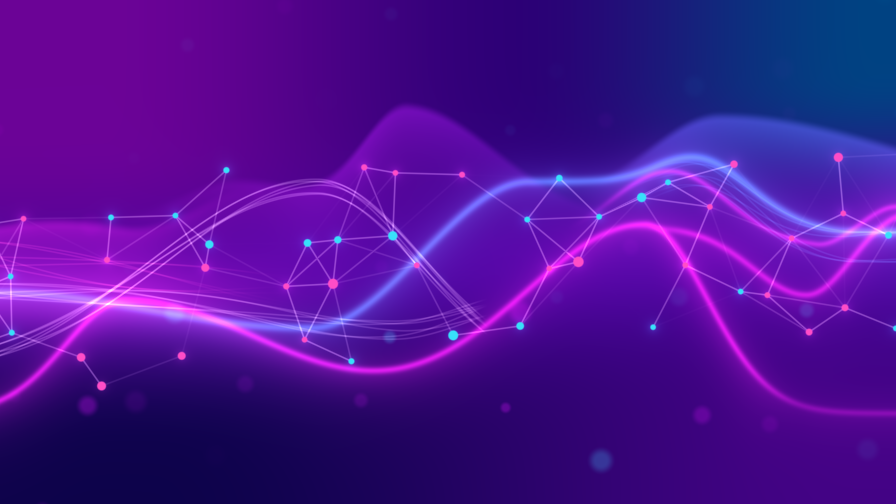
This background is drawn by a WebGL 2 fragment shader. Its source:

```glsl
#version 300 es
precision highp float;
// Glowing ribbons and a linked node network over a violet, navy and teal gradient.
// Ribbons are sums of lopsided bell curves; nodes sit in jittered cells and
// join to their neighbours. Distances are in units of the canvas height.
uniform vec2 u_resolution;
out vec4 fragColor;

#define CELL 0.125
#define NETWORK_HALF_HEIGHT 0.21
#define NODE_DENSITY 0.86
#define LINK_REACH 0.20
#define LINK_ALPHA 0.42
#define STRANDS 6
#define BOKEH_CELL 0.21
#define CYAN vec3(0.22, 0.88, 0.98)
#define PINK vec3(1.0, 0.30, 0.78)
#define MAGENTA vec3(0.88, 0.10, 0.92)
#define BLUE vec3(0.22, 0.45, 1.0)
#define LILAC vec3(0.80, 0.58, 1.0)

vec2 hash2(vec2 c) {
  return fract(sin(vec2(dot(c, vec2(127.1, 311.7)), dot(c, vec2(269.5, 183.3)))) * 43758.5);
}

// Bell curve with separate left and right widths
float bump(float x, float centre, float left, float right) {
  float t = (x - centre) / (x < centre ? left : right);
  return exp(-t * t);
}

// Perpendicular distance to a curve from its signed height difference
float curveDist(float d) {
  return abs(d) / max(length(vec2(dFdx(d), dFdy(d))) * u_resolution.y, 0.5);
}

// Bright core, soft halo and a veil hanging below the curve
float ribbon(float d, float width, float veil) {
  float r = curveDist(d);
  float below = smoothstep(0.008, -0.008, d) * exp(min(d, 0.0) / 0.07);
  return 0.6 * exp(-r * r / (width * width)) + 0.28 * exp(-r / 0.028) + veil * below;
}

// Translucent sheet with a soft upper edge
float sheet(float d, float depth) {
  return smoothstep(0.012, -0.012, d) * exp(min(d, 0.0) / depth);
}

float strands(float d, float x, float spread) {
  float sum = 0.0, px = 1.0 / u_resolution.y;
  for (int i = 0; i < STRANDS; i++) {
    float k = float(i);
    float offset = spread * sin(x * (3.0 + 0.6 * k) + k * 1.9);
    sum += 1.0 - smoothstep(0.0, 0.0012 + px, curveDist(d - offset));
  }
  return min(sum * 0.36, 0.9);
}

// Node position in xy, radius in z (zero when absent)
vec3 node(vec2 cell) {
  vec2 h = hash2(cell), k = hash2(cell + 37.0);
  vec2 pos = (cell + 0.1 + 0.8 * h) * CELL;
  float inside = step(abs(pos.y - 0.43 - 0.055 * pos.x), NETWORK_HALF_HEIGHT);
  float radius = 0.0055 + 0.0055 * k.y * k.y * k.y;
  return vec3(pos, radius * inside * step(k.x, NODE_DENSITY));
}

float link(vec2 p, vec3 a, vec3 b) {
  vec2 ab = b.xy - a.xy, ap = p - a.xy;
  float len = length(ab);
  float d = length(ap - ab * clamp(dot(ap, ab) / max(len * len, 1e-5), 0.0, 1.0));
  float line = 1.0 - smoothstep(0.0, 0.0012 + 1.0 / u_resolution.y, d);
  return line * step(1e-4, a.z * b.z * 1e4) * smoothstep(LINK_REACH, 0.12, len);
}

vec3 background(vec2 p) {
  vec3 top = mix(vec3(0.42, 0.01, 0.59), vec3(0.17, 0.0, 0.46), smoothstep(0.2, 1.1, p.x));
  top = mix(top, vec3(0.0, 0.26, 0.51), smoothstep(1.0, 1.75, p.x) * smoothstep(0.5, 0.85, p.y));
  vec3 low = mix(vec3(0.05, 0.01, 0.29), vec3(0.26, 0.01, 0.52), smoothstep(0.3, 1.7, p.x));
  vec3 col = mix(low, top, smoothstep(0.12, 0.72, p.y));
  float band = bump(p.y, 0.43 + 0.05 * p.x, 0.17, 0.16);
  return mix(col, vec3(0.36, 0.02, 0.70), 0.72 * band);
}

void main() {
  vec2 p = gl_FragCoord.xy / u_resolution.y;
  float x = p.x, y = p.y, px = 1.0 / u_resolution.y;
  vec3 col = background(p), light = vec3(0.0);

  // Faint sheets behind the ribbons
  float hump = 0.56 + 0.225 * bump(x, 0.81, 0.13, 0.25) + 0.08 * bump(x, 0.47, 0.15, 0.2);
  light += vec3(0.30, 0.05, 0.48) * sheet(y - hump, 0.13) * bump(x, 0.8, 0.35, 0.28);
  float rightHump = 0.60 + 0.17 * bump(x, 1.43, 0.2, 0.5);
  light += vec3(0.20, 0.18, 0.62) * sheet(y - rightHump, 0.10) * smoothstep(1.12, 1.4, x);
  float leftEdge = 0.55 + 0.07 * smoothstep(0.25, 0.5, x) + 0.01 * sin(x * 14.0);
  light += vec3(0.42, 0.05, 0.45) * sheet(y - leftEdge, 0.06) * smoothstep(0.55, 0.1, x);
  light += MAGENTA * 0.42 * bump(y, 0.42, 0.07, 0.07) * smoothstep(0.75, 0.1, x);

  // Main ribbons
  float pink = 0.18 + 0.225 * bump(x, 0.25, 0.17, 0.4) + 0.375 * bump(x, 1.28, 0.35, 0.175);
  light += MAGENTA * ribbon(y - pink, 0.007, 0.12) * mix(1.0, 0.45, smoothstep(1.45, 1.6, x));
  float blue = 0.42 - 0.07 * smoothstep(0.0, 0.6, x) + 0.29 * smoothstep(0.62, 1.05, x)
             + 0.06 * bump(x, 1.4, 0.12, 0.12) - 0.1 * smoothstep(1.3, 1.7, x);
  light += BLUE * ribbon(y - blue, 0.009, 0.14);
  float crest = 0.51 + 0.15 * bump(x, 1.33, 0.17, 0.16) + 0.08 * smoothstep(1.62, 1.78, x);
  light += MAGENTA * 0.75 * ribbon(y - crest, 0.006, 0.06) * smoothstep(1.12, 1.3, x);
  float trough = 0.55 - 0.135 * bump(x, 1.6, 0.15, 0.13) + 0.04 * smoothstep(1.6, 1.78, x);
  light += MAGENTA * 0.9 * ribbon(y - trough, 0.007, 0.08) * smoothstep(1.22, 1.4, x);

  // Fine strands
  float arch = 0.25 + 0.38 * bump(x, 0.63, 0.45, 0.29);
  light += LILAC * 0.8 * strands(y - arch, x, 0.015) * smoothstep(0.97, 0.93, x);
  float sag = 0.42 - 0.075 * bump(x, 0.78, 0.35, 0.2);
  light += LILAC * 0.6 * strands(y - sag, x, 0.018) * smoothstep(0.97, 0.92, x);
  light += PINK * 0.45 * strands(y - 0.49 + 0.12 * x, x, 0.03) * smoothstep(0.6, 0.2, x);
  light += BLUE * 0.5 * strands(y - blue + 0.03, x, 0.03) * smoothstep(1.2, 1.5, x);

  // Out-of-focus discs and linked nodes, from the neighbouring cells
  vec3 near[9];
  vec2 home = floor(p / CELL), bokehHome = floor(p / BOKEH_CELL);
  for (int i = 0; i < 9; i++) {
    vec2 step9 = vec2(i % 3 - 1, i / 3 - 1);
    near[i] = node(home + step9);
    vec2 cell = bokehHome + step9, h = hash2(cell + 11.0), k = hash2(cell + 71.0);
    float radius = 0.012 + 0.018 * k.x;
    float disc = smoothstep(radius, radius * 0.35, length(p - (cell + h) * BOKEH_CELL));
    float zone = 1.0 - 0.85 * smoothstep(0.3, 0.5, y);
    light += mix(vec3(0.5, 0.03, 0.6), vec3(0.05, 0.5, 0.65), step(0.6, k.y)) * disc * zone * 0.6 * h.x;
  }
  float links = 0.0;
  for (int i = 0; i < 9; i++) if (i != 4) links = max(links, link(p, near[4], near[i]));
  for (int i = 0; i < 4; i++) links = max(links, link(p, near[1 + 6 * (i & 1)], near[3 + (i & 2)]));
  light += LILAC * LINK_ALPHA * links;
  col += light * (1.0 - col);
  for (int i = 0; i < 9; i++) {
    float d = length(p - near[i].xy), r = near[i].z, on = step(0.001, r);
    vec3 tint = mix(CYAN, PINK, step(0.5, hash2(near[i].xy * 90.0).x));
    col += tint * 0.25 * on * exp(-d / 0.008);
    col = mix(col, tint, on * smoothstep(r + px, r - px, d));
  }
  fragColor = vec4(clamp(col, 0.0, 1.0), 1.0);
}
```
